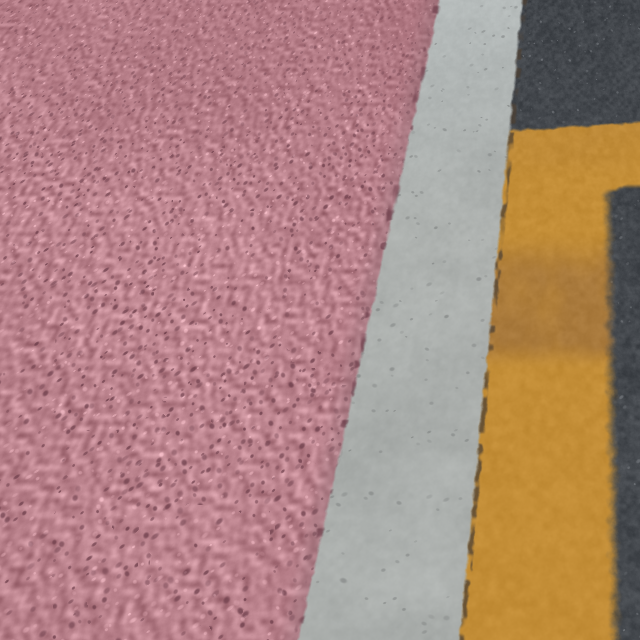
A Shadertoy shader for this texture:

```glsl
// Painted road surface: coarse pink lane, pale stripe and a yellow corner on asphalt.

const vec3 PINK = vec3(0.735, 0.515, 0.555);
const vec3 PIT = vec3(0.40, 0.22, 0.27);
const vec3 STRIPE = vec3(0.67, 0.685, 0.675);
const vec3 YELLOW = vec3(0.765, 0.555, 0.215);
const vec3 WORN_YELLOW = vec3(0.66, 0.475, 0.235);
const vec3 ASPHALT = vec3(0.265, 0.28, 0.30);

float hash(vec2 p) {
    return fract(sin(dot(p, vec2(127.1, 311.7))) * 43758.545);
}

float noise(vec2 p) {
    vec2 i = floor(p), f = fract(p);
    f = f * f * (3.0 - 2.0 * f);
    float low = mix(hash(i), hash(i + vec2(1, 0)), f.x);
    float high = mix(hash(i + vec2(0, 1)), hash(i + vec2(1, 1)), f.x);
    return mix(low, high, f.y);
}

float fbm(vec2 p) {
    float sum = 0.0, amp = 0.5;
    for (int i = 0; i < 4; i++) {
        sum += amp * noise(p);
        p = mat2(1.6, 1.2, -1.2, 1.6) * p + 7.3;
        amp *= 0.5;
    }
    return sum / 0.9375;
}

// 0 below the edge, 1 above it
float edge(float d, float blur) {
    return smoothstep(-blur, blur, d);
}

// Perspective ground coordinates: grain shrinks toward the horizon
vec2 groundPlane(vec2 uv) {
    float nearness = 1.0 - 0.49 * uv.y;
    return vec2((uv.x - 0.92) / nearness, -log(nearness) / 0.49);
}

// Signed light and shade on the slopes of a bumpy layer
float relief(vec2 p) {
    vec2 toLight = vec2(0.28, 0.35);
    return noise(p + toLight) - noise(p - toLight);
}

// Scattered round specks, one possible per cell
float specks(vec2 p, float density, float radius) {
    vec2 cell = floor(p);
    float cover = 0.0;
    for (int y = -1; y <= 1; y++)
    for (int x = -1; x <= 1; x++) {
        vec2 id = cell + vec2(x, y);
        vec2 centre = id + vec2(hash(id + 3.1), hash(id + 8.7));
        vec2 d = p - centre;
        d.x += d.y * (hash(id + 5.5) - 0.5);
        float size = radius * mix(0.5, 1.2, hash(id + 12.4));
        float present = step(hash(id + 21.9), density);
        float strength = mix(0.4, 1.0, hash(id + 31.3));
        cover = max(cover, present * strength * (1.0 - smoothstep(0.3 * size, size, length(d))));
    }
    return cover;
}

vec3 asphalt(vec2 uv, vec2 ground) {
    float grain = fbm(ground * 100.0) - 0.5;
    vec3 col = ASPHALT + 0.13 * grain + 0.05 * (fbm(uv * 14.0) - 0.5);
    return col + 0.14 * specks(ground * 55.0, 0.12, 0.25);
}

vec3 yellowPaint(vec2 uv, vec2 ground) {
    float wear = smoothstep(0.42, 0.47, uv.y) * (1.0 - smoothstep(0.56, 0.64, uv.y));
    wear *= 0.6 + 0.7 * fbm(uv * vec2(22.0, 15.0));
    float topStain = 0.3 * smoothstep(0.72, 0.76, uv.y) * fbm(uv * 20.0);
    vec3 col = mix(YELLOW, WORN_YELLOW, clamp(wear + topStain, 0.0, 1.0));
    return col + 0.07 * (fbm(ground * 70.0) - 0.5);
}

vec3 stripePaint(vec2 uv, vec2 ground) {
    vec3 col = STRIPE + 0.035 * smoothstep(0.6, 1.0, uv.y) * vec3(0.8, 1.0, 1.2);
    col += 0.08 * (fbm(uv * vec2(9.0, 12.0)) - 0.5) + 0.05 * (fbm(ground * 80.0) - 0.5);
    float dirt = specks(ground * vec2(48.0, 62.0), 0.13, 0.32);
    return mix(col, vec3(0.42, 0.43, 0.43), 0.45 * dirt);
}

vec3 pinkSurface(vec2 uv, vec2 ground, float edgeDistance) {
    float far = smoothstep(0.65, 1.0, uv.y);
    vec3 col = PINK - 0.035 * far + 0.07 * (fbm(uv * 6.0) - 0.5);
    col += mix(0.17, 0.11, far) * relief(ground * 85.0) + 0.07 * (fbm(ground * 130.0) - 0.5);
    float density = mix(0.2, 0.6, smoothstep(0.3, 0.7, fbm(uv * 8.0 + 4.0)));
    float pits = specks(ground * vec2(60.0, 54.0), density, 0.37);
    col = mix(col, PIT, pits * mix(0.72, 0.4, far));
    col += 0.13 * specks(ground * 58.0 + 40.0, 0.28, 0.32);
    return mix(col, vec3(0.60, 0.45, 0.48), 0.45 * (1.0 - smoothstep(0.0, 0.04, edgeDistance)));
}

void mainImage(out vec4 fragColor, in vec2 fragCoord) {
    vec2 uv = fragCoord / iResolution.xy;
    vec2 ground = groundPlane(uv);
    float wobble = 0.006 * (fbm(uv * 75.0) - 0.5);

    // Yellow corner with a softly worn inner cutout
    float outer = edge(0.744 + 0.0645 * uv.x - uv.y + wobble, 0.003);
    float innerSide = 0.949 + 0.013 * (1.0 - uv.y / 0.7) + 2.0 * wobble;
    float innerTop = 0.482 + 0.231 * uv.x + wobble;
    float cutout = edge(uv.x - innerSide, 0.012) * edge(min(innerTop, 0.709) - uv.y, 0.005);
    vec3 col = mix(asphalt(uv, ground), yellowPaint(uv, ground), outer * (1.0 - cutout));

    // Pale stripe, with a broken dark seam on its right
    float stripeRight = 0.7175 + 0.0985 * uv.y - uv.x + wobble;
    float seam = 1.0 - smoothstep(0.002, 0.007, abs(stripeRight + 0.003));
    col = mix(col, vec3(0.30, 0.25, 0.20), 0.75 * seam * smoothstep(0.3, 0.65, noise(uv * 70.0)));
    col = mix(col, stripePaint(uv, ground), edge(stripeRight, 0.003));

    // Pink lane, with chipped spots along its border
    float pinkRight = 0.466 + 0.2215 * uv.y - uv.x + wobble;
    col = mix(col, pinkSurface(uv, ground, pinkRight), edge(pinkRight, 0.003));
    float chips = 1.0 - smoothstep(0.002, 0.008, abs(pinkRight - 0.003));
    col = mix(col, PIT, 0.65 * chips * smoothstep(0.6, 0.85, noise(uv * 65.0)));

    fragColor = vec4(clamp(col, 0.0, 1.0), 1.0);
}
```
